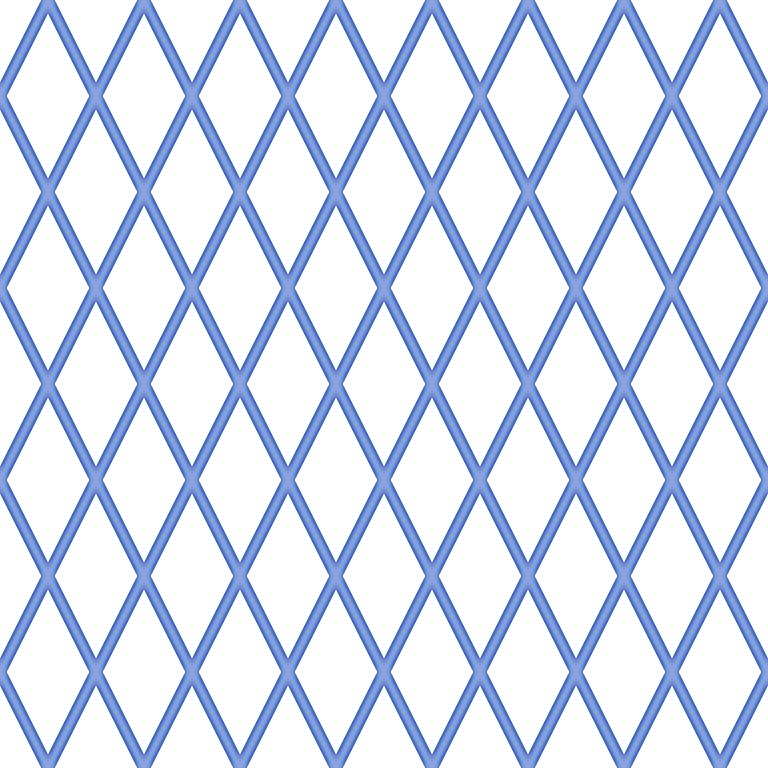
Reproduce this pattern procedurally as a three.js fragment shader.

```glsl
// Diamond lattice of blue crossing bars with darker, softly shaded rims on white.
varying vec2 vUv;

// Distances to the nearest rising and falling bar axes; 8 diamonds across, 4 up
vec2 barDistances(vec2 uv) {
  vec2 phase = vec2(8.0 * uv.x + 4.0 * uv.y, 8.0 * uv.x - 4.0 * uv.y);
  return abs(fract(phase) - 0.5) / length(vec2(8.0, 4.0));
}

void main() {
  float halfWidth = 0.0078;
  vec2 d = barDistances(vUv);

  // Rim shade fades out where the two bars merge
  vec2 rim = smoothstep(0.0, 2.0 * halfWidth, d);
  float shade = min(2.0 * rim.x * rim.y, 1.0);
  vec3 bar = mix(vec3(0.53, 0.635, 0.87), vec3(0.13, 0.31, 0.70), shade);

  // Antialiased openings between the bars
  float soft = 0.7 * fwidth(vUv.x);
  vec2 gap = smoothstep(halfWidth - soft, halfWidth + soft, d);
  gl_FragColor = vec4(mix(bar, vec3(1.0), gap.x * gap.y), 1.0);
}
```
